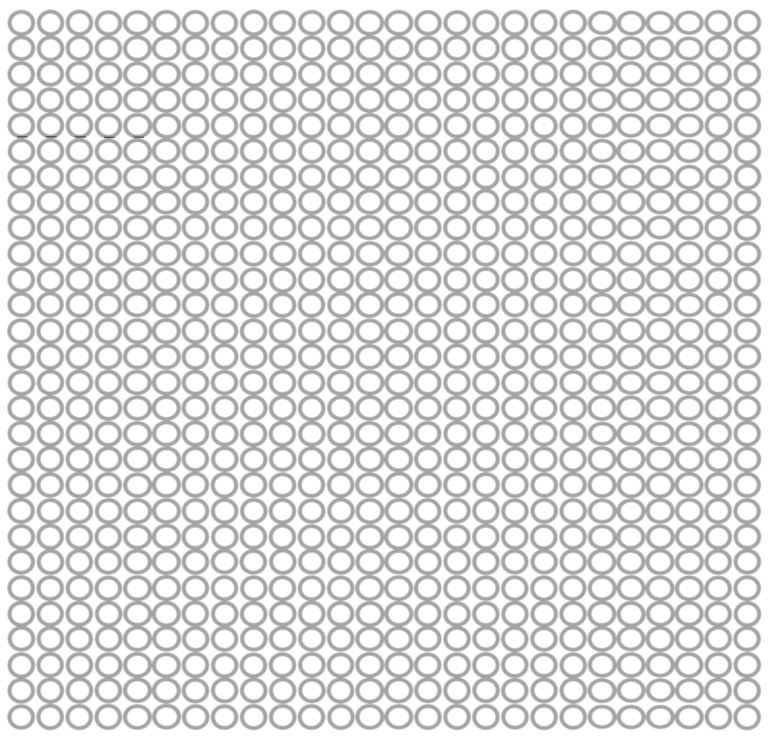
Reproduce this pattern procedurally as a WebGL 1 fragment shader.

```glsl
precision highp float;

uniform vec2 u_resolution;

// Lengths are in canvas units: the canvas is CANVAS units wide and high.
const vec2 CANVAS = vec2(768.0, 735.0);
const vec2 GRID = vec2(26.0, 28.0);
const vec2 FIRST_CENTER = vec2(21.3, 22.4);
const vec2 PITCH = vec2(29.04, 25.67);

const vec2 RADII = vec2(11.7, 11.0);
const float WIDE_EXTRA = 0.7;
const float FLAT_LOSS = 0.6;
const float HALF_STROKE = 1.95;
const float SOFTNESS = 1.2;

const float ROW_JITTER = 1.1;
const float RING_JITTER = 0.5;
const float SIZE_JITTER = 0.5;

const float SCRATCH_ROW = 4.0;
const float SCRATCH_COLUMNS = 5.0;
const vec2 SCRATCH_OFFSET = vec2(1.0, 11.3);
const vec2 SCRATCH_HALF = vec2(5.0, 0.5);

const vec3 PAPER = vec3(1.0);
const vec3 RING_GRAY = vec3(0.645);
const vec3 SCRATCH_GRAY = vec3(0.2);

float hash(vec2 p) {
  return fract(sin(dot(p, vec2(127.1, 311.7))) * 43758.5453);
}

// 1 inside the range low..high, 0 outside.
float within(float x, float low, float high) {
  return step(low, x) * step(x, high);
}

vec2 ringCenter(vec2 cell) {
  float rowShift = (hash(vec2(3.7, cell.y)) - 0.5) * ROW_JITTER;
  vec2 ringShift = vec2(hash(cell + 17.0), hash(cell + 43.0)) - 0.5;
  return FIRST_CENTER + cell * PITCH + vec2(0.0, rowShift) + ringShift * RING_JITTER;
}

// Pairs of columns are wider; a band on the right is flattened in some rows.
vec2 ringRadii(vec2 cell) {
  float flatBand = within(cell.x, 19.5, 23.5);
  float wide = max(flatBand, within(mod(cell.x, 8.0), 3.5, 5.5));
  float flattened = flatBand * step(0.6, hash(vec2(8.3, cell.y)));
  float growth = (hash(cell + 71.0) - 0.5) * SIZE_JITTER;
  return RADII + vec2(WIDE_EXTRA * wide, growth - FLAT_LOSS * flattened);
}

float ringCoverage(vec2 p, vec2 radii, float soft) {
  float edge = abs(length(p / radii) - 1.0) * 0.5 * (radii.x + radii.y);
  return 1.0 - smoothstep(HALF_STROKE - soft, HALF_STROKE + soft, edge);
}

float scratchCoverage(vec2 p, float pixel) {
  vec2 d = abs(p - SCRATCH_OFFSET) - SCRATCH_HALF;
  return 1.0 - smoothstep(-0.5 * pixel, 0.5 * pixel, max(d.x, d.y));
}

void main() {
  // Rows are counted from the top.
  vec2 uv = gl_FragCoord.xy / u_resolution;
  vec2 p = vec2(uv.x, 1.0 - uv.y) * CANVAS;
  float pixel = CANVAS.x / u_resolution.x;
  float soft = max(SOFTNESS, 0.75 * pixel);

  vec2 nearest = floor((p - FIRST_CENTER) / PITCH + 0.5);
  float ink = 0.0;
  float scratch = 0.0;

  // Neighbours are included because rings touch and overlap.
  for (int j = -1; j <= 1; j++) {
    for (int i = -1; i <= 1; i++) {
      vec2 cell = nearest + vec2(float(i), float(j));
      float present = within(cell.x, -0.5, GRID.x - 0.5) * within(cell.y, -0.5, GRID.y - 0.5);
      vec2 local = p - ringCenter(cell);
      ink += present * ringCoverage(local, ringRadii(cell), soft);

      // Short dark scratches under the first rings of one row.
      float marked = present * within(cell.y, SCRATCH_ROW - 0.5, SCRATCH_ROW + 0.5)
                   * step(cell.x, SCRATCH_COLUMNS - 0.5);
      scratch = max(scratch, marked * scratchCoverage(local, pixel));
    }
  }

  vec3 color = mix(PAPER, RING_GRAY, min(ink, 1.0));
  color = mix(color, SCRATCH_GRAY, scratch);
  gl_FragColor = vec4(color, 1.0);
}
```
